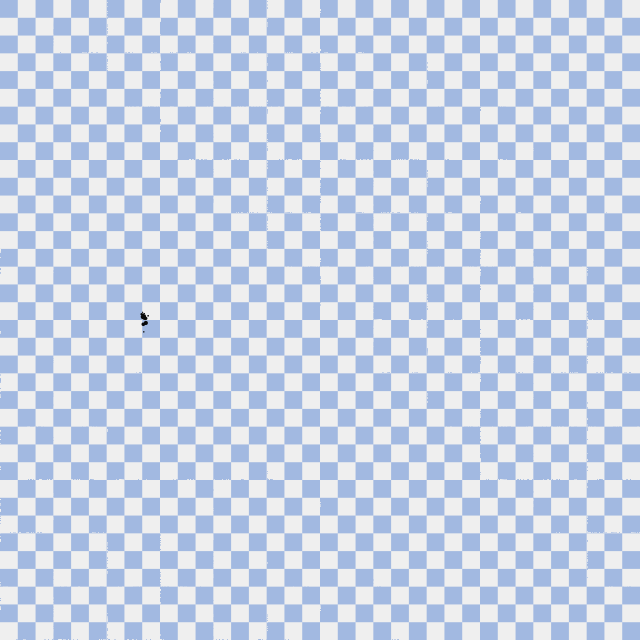
Write a three.js fragment shader that draws this pattern.

```glsl
// Two-colour checkerboard, 36 by 36 squares (18 repeats each way), with crisp edges.
// Stray flipped dots fray every third grid line along a wrapping diagonal band,
// and one small dark blot of scattered discs sits left of the centre.

#define CELLS 36.0
#define DOTS_PER_CELL 16.0
#define FRAY_CELLS 3.0
#define FRAY_AMOUNT 0.45
#define PALE vec3(0.937, 0.937, 0.937)
#define BLUE vec3(0.635, 0.725, 0.882)
#define INK vec3(0.03, 0.03, 0.03)
#define BLOT_CENTER vec2(0.2255, 0.501)
#define BLOT_SPREAD vec2(0.016, 0.042)
#define BLOT_DISCS 12

varying vec2 vUv;

float hash(vec2 p) {
  vec3 q = fract(vec3(p.xyx) * 0.1031);
  q += dot(q, q.yzx + 33.33);
  return fract((q.x + q.y) * q.z);
}

// Alternates +1 and -1 per unit, ramping over one pixel at each border
vec2 squareWave(vec2 p, vec2 pixel) {
  vec2 border = abs(mod(p - 0.5, 2.0) - 1.0) - 0.5;
  return clamp(2.0 * border / pixel, -1.0, 1.0);
}

// Clustered dots beside the frayed grid lines, denser along the diagonal
float fray(vec2 uv, vec2 pixel) {
  vec2 p = uv * CELLS * DOTS_PER_CELL;
  vec2 id = floor(p);
  vec2 onLine = 1.0 - step(0.5, mod(id, FRAY_CELLS * DOTS_PER_CELL));
  float band = fract(uv.x + uv.y);
  float density = smoothstep(0.0, 0.04, band) * (1.0 - smoothstep(0.15, 0.75, band));
  float cluster = step(hash(floor(id / 8.0) + 17.0), density * 0.55);
  float chosen = step(hash(id + 5.0), FRAY_AMOUNT) * cluster;
  vec2 fromCenter = abs(fract(p) - 0.5);
  vec2 cover = clamp(0.5 + (0.5 - fromCenter) / (pixel * DOTS_PER_CELL), 0.0, 1.0);
  return max(onLine.x, onLine.y) * chosen * cover.x * cover.y;
}

// Discs shrink as they scatter farther from the middle of the blot
float blot(vec2 uv, float pixel) {
  float nearest = 1.0;
  for (int i = 0; i < BLOT_DISCS; i++) {
    float t = float(i) / float(BLOT_DISCS - 1);
    vec2 jitter = vec2(hash(vec2(float(i), 3.7)), hash(vec2(float(i), 9.2))) - 0.5;
    vec2 center = BLOT_CENTER + jitter * BLOT_SPREAD * mix(0.25, 1.0, t);
    nearest = min(nearest, length(uv - center) - mix(0.0042, 0.0009, sqrt(t)));
  }
  return clamp(0.5 - nearest / pixel, 0.0, 1.0);
}

void main() {
  vec2 pixel = max(fwidth(vUv), vec2(0.00001));
  vec2 cellPixel = pixel * CELLS;

  // Checkerboard: the square is blue where the two waves disagree
  vec2 wave = squareWave(vUv * CELLS, cellPixel);
  float blue = 0.5 - 0.5 * wave.x * wave.y;

  // Wear along the grid lines
  blue = mix(blue, 1.0 - blue, fray(vUv, cellPixel));

  vec3 color = mix(PALE, BLUE, blue);
  color = mix(color, INK, blot(vUv, max(pixel.x, pixel.y)));
  gl_FragColor = vec4(color, 1.0);
}
```
